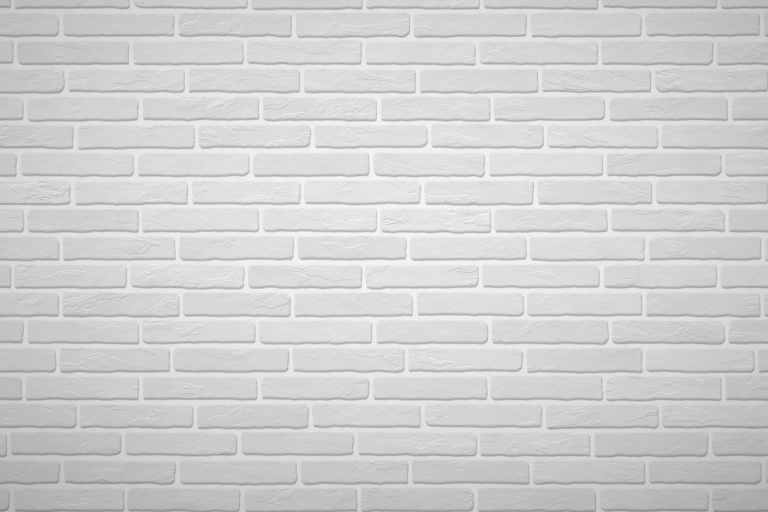
A WebGL 1 fragment shader for this texture:

```glsl
precision highp float;
// White painted brick wall: about 18 courses of long, thin, worn bricks.
// Each brick is a rounded box with noisy edges and jittered joints; offset
// samples of shape and relief give the light from above, then a vignette.

uniform vec2 u_resolution;

float hash(vec2 p) {
  vec3 q = fract(vec3(p.xyx) * 0.1031);
  q += dot(q, q.yzx + 33.33);
  return fract((q.x + q.y) * q.z);
}

float noise(vec2 p) {
  vec2 i = floor(p), f = fract(p);
  f = f * f * (3.0 - 2.0 * f);
  return mix(mix(hash(i), hash(i + vec2(1, 0)), f.x),
             mix(hash(i + vec2(0, 1)), hash(i + vec2(1, 1)), f.x), f.y);
}

float fbm(vec2 p) {
  float sum = 0.0, amp = 0.5;
  for (int i = 0; i < 4; i++) {
    sum += amp * noise(p);
    p = p * 2.03 + 17.7;
    amp *= 0.5;
  }
  return sum;
}

// Position of a vertical joint, in brick lengths
float joint(float i, float row) {
  return i + 0.06 * hash(vec2(i + 20.0, row + 50.0));
}

// Signed distance to the nearest brick of the course; id names the brick
float brickDistance(vec2 p, out vec2 id) {
  float row = floor((p.y - 0.0195) / 0.0546);
  float phase = mix(0.54, 0.11, mod(row, 2.0)) + 0.18 * (hash(vec2(row + 9.0, 3.0)) - 0.5);
  float t = p.x / 0.2285 - phase;
  float i = floor(t);
  if (t < joint(i, row)) i -= 1.0;
  id = vec2(i + 20.0, row + 10.0);

  float left = joint(i, row), right = joint(i + 1.0, row);
  vec2 q = vec2((t - 0.5 * (left + right)) * 0.2285,
                p.y - 0.0195 - (row + 0.5) * 0.0546);
  q.y += 0.0018 * (hash(id + 5.1) - 0.5) + 0.016 * (hash(id + 8.3) - 0.5) * q.x;
  vec2 halfSize = vec2((right - left) * 0.11425 - 0.0042,
                       0.0228 - 0.0015 * hash(id + 2.7));

  // Lower edges are more ragged, and some corners more worn
  float wear = q.y > 0.0 ? 0.0052 : 0.0032;
  float radius = mix(0.004, 0.014, pow(hash(id + sign(q) * 3.0 + 31.0), 3.0));
  vec2 d = abs(q) - halfSize + radius;
  float box = length(max(d, 0.0)) + min(max(d.x, d.y), 0.0) - radius;
  return box + wear * (fbm(p * vec2(38.0, 55.0)) - 0.42);
}

// Height of the brick face: layered flakes, soft waves and fine grain
float relief(vec2 p, vec2 id) {
  vec2 q = p + id * 3.7;
  q.y += (hash(id + 4.4) - 0.5) * 0.5 * p.x;
  float flake = fbm(q * vec2(15.0, 42.0));
  float edges = smoothstep(0.46, 0.485, flake) + 0.7 * smoothstep(0.59, 0.61, flake);
  float patches = smoothstep(0.35, 0.7, noise(q * vec2(14.0, 24.0) + 40.0));
  return edges * patches * (0.3 + 0.7 * hash(id + 6.6))
       + 0.9 * fbm(q * vec2(55.0, 90.0)) + 0.25 * noise(q * 330.0);
}

void main() {
  vec2 uv = gl_FragCoord.xy / u_resolution;
  float pixel = 1.0 / u_resolution.y;
  // Wall coordinates in canvas heights, y running down from the top
  vec2 p = vec2(gl_FragCoord.x * pixel, 1.0 - uv.y);

  vec2 id, otherId;
  float d = brickDistance(p, id);
  float caster = brickDistance(p - vec2(0.0012, 0.0034), otherId);
  float face = smoothstep(0.8 * pixel, -0.8 * pixel, d);

  // Mortar with the shadow cast by the bricks
  float shadow = smoothstep(0.0018, -0.0022, caster);
  float mortar = 0.945 + 0.03 * (fbm(p * 90.0) - 0.5) - 0.24 * shadow;

  // Brick face with embossed relief and a lit or shaded rim
  float slope = relief(p, id) - relief(p - vec2(0.0008, 0.0022), id);
  float brick = 0.882 + 0.025 * (hash(id + 1.3) - 0.5)
              + 0.03 * (fbm(p * vec2(22.0, 40.0)) - 0.47)
              + clamp(0.085 * slope, -0.10, 0.05);
  float rim = smoothstep(-0.0045, 0.0, d);
  float facing = clamp((d - caster) / 0.0034, -1.0, 1.0);
  brick += rim * (facing > 0.0 ? -0.10 : -0.035) * facing;

  // Light falls off toward the corners, most at the bottom
  vec2 away = uv - vec2(0.5, 0.58);
  float light = 1.012 - 0.46 * dot(away, away);
  float value = mix(mortar, brick, face) * light;
  gl_FragColor = vec4(value * vec3(1.0, 0.996, 0.993), 1.0);
}
```
